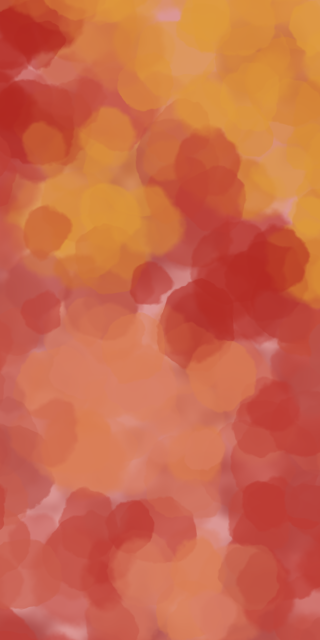
This background is drawn by a WebGL 1 fragment shader. Its source:

```glsl
precision highp float;
// Layered watercolour: translucent, ragged dabs of red, coral, salmon and gold.
// Each layer is a jittered grid of warped discs; broad zones choose the pigment
// at each dab centre, and a pale pink undercoat shows through the gaps.

uniform vec2 u_resolution;

const vec3 CRIMSON = vec3(0.69, 0.15, 0.12);
const vec3 RED     = vec3(0.74, 0.23, 0.20);
const vec3 MAUVE   = vec3(0.69, 0.31, 0.30);
const vec3 CORAL   = vec3(0.79, 0.37, 0.30);
const vec3 SALMON  = vec3(0.85, 0.50, 0.42);
const vec3 ORANGE  = vec3(0.86, 0.49, 0.29);
const vec3 AMBER   = vec3(0.81, 0.45, 0.19);
const vec3 GOLD    = vec3(0.88, 0.63, 0.22);
const vec3 PALE    = vec3(0.86, 0.59, 0.58);

const int   LAYERS       = 5;
const float FIRST_CELL   = 0.27;   // grid size, in canvas widths
const float CELL_SHRINK  = 0.90;   // size ratio between layers
const float COVERAGE     = 0.87;   // share of cells holding a dab
const float BROAD_WARP   = 0.055;
const float RAGGED_WARP  = 0.017;
const float ZONE_SCATTER = 0.28;   // pigment mixing across zone borders

float hash(vec2 p) {
  vec3 q = fract(p.xyx * vec3(0.1031, 0.1030, 0.0973));
  q += dot(q, q.yzx + 33.33);
  return fract((q.x + q.y) * q.z);
}

float noise(vec2 p) {
  vec2 i = floor(p), f = fract(p);
  f = f * f * (3.0 - 2.0 * f);
  return mix(mix(hash(i), hash(i + vec2(1.0, 0.0)), f.x),
             mix(hash(i + vec2(0.0, 1.0)), hash(i + 1.0), f.x), f.y);
}

float fbm(vec2 p) {
  float sum = 0.0, gain = 0.5;
  for (int i = 0; i < 3; i++) {
    sum += gain * noise(p);
    p = p * 2.03 + 17.7;
    gain *= 0.5;
  }
  return sum / 0.875;
}

vec2 fbm2(vec2 p) {
  return vec2(fbm(p), fbm(p + 53.1)) - 0.5;
}

// Soft elliptical region, 1 at its centre
float zone(vec2 p, vec2 centre, vec2 size) {
  vec2 d = (p - centre) / size;
  return exp(-dot(d, d));
}

// Pigment of a dab centred at c
vec3 pigment(vec2 c, vec2 seed) {
  float tone = hash(seed + 3.7);
  float scatter = (hash(seed + 9.2) - 0.5) * ZONE_SCATTER;
  float drift = noise(c * 3.5 + 4.0);

  vec3 col = mix(RED, CORAL, smoothstep(0.35, 0.95, tone * 0.6 + drift * 0.5));
  col = mix(col, MAUVE, 0.6 * step(0.78, hash(seed + 21.4)));

  float salmon = max(zone(c, vec2(0.46, 0.72), vec2(0.38, 0.36)),
                     zone(c, vec2(0.58, 0.12), vec2(0.22, 0.28)));
  col = mix(col, mix(SALMON, ORANGE, tone), smoothstep(0.38, 0.62, salmon + scatter));

  // Gold fills the upper right corner and one patch on the left
  float corner = (1.0 - c.x) / 0.88 + (2.0 - c.y) / 0.90;
  float gold = max(1.0 - smoothstep(0.85, 1.15, corner + scatter),
                   smoothstep(0.40, 0.62, zone(c, vec2(0.29, 1.38), vec2(0.27, 0.28)) + scatter));
  vec3 warm = mix(AMBER, GOLD, smoothstep(0.1, 0.8, tone * 0.6 + 0.25 * c.y - 0.15));
  col = mix(col, mix(warm, ORANGE, 0.35 * drift), gold);

  float deep = max(zone(c, vec2(0.70, 1.10), vec2(0.27, 0.19)),
                   zone(c, vec2(0.04, 1.80), vec2(0.20, 0.34)));
  return mix(col, mix(CRIMSON, RED, 0.4 * tone), smoothstep(0.38, 0.60, deep + scatter * 0.5));
}

// Paint one layer of dabs over col
vec3 paintLayer(vec3 col, vec2 p, float cell, float layer) {
  vec2 shift = vec2(0.37, 0.61) * layer;
  vec2 warped = p + BROAD_WARP * fbm2(p * 8.0 + layer * 11.0)
                  + RAGGED_WARP * fbm2(p * 38.0 + layer * 23.0);
  vec2 home = floor(warped / cell + shift);
  float wash = 0.82 + 0.36 * fbm(p * 6.0 + layer * 31.0);
  for (int j = -1; j <= 1; j++) {
    for (int i = -1; i <= 1; i++) {
      vec2 id = home + vec2(float(i), float(j));
      vec2 seed = id + layer * 41.0 + 100.0;
      vec2 jitter = 0.15 + 0.7 * vec2(hash(seed), hash(seed + 57.3));
      vec2 centre = (id + jitter - shift) * cell;
      float radius = cell * mix(0.38, 0.66, hash(seed + 13.1));
      float softness = mix(0.008, 0.045, pow(hash(seed + 29.6), 2.0));
      float shape = 1.0 - smoothstep(radius - softness, radius, length(warped - centre));
      float opacity = mix(0.32, 0.72, hash(seed + 71.9)) * wash;
      opacity *= step(hash(seed + 83.5), COVERAGE);
      col = mix(col, pigment(centre, seed), shape * opacity);
    }
  }
  return col;
}

void main() {
  vec2 p = gl_FragCoord.xy / u_resolution.x;
  vec3 col = mix(MAUVE, PALE, smoothstep(0.25, 0.6, fbm(p * 5.0)));
  float cell = FIRST_CELL;
  for (int k = 0; k < LAYERS; k++) {
    col = paintLayer(col, p, cell, float(k) + 1.0);
    cell *= CELL_SHRINK;
  }
  gl_FragColor = vec4(col, 1.0);
}
```
